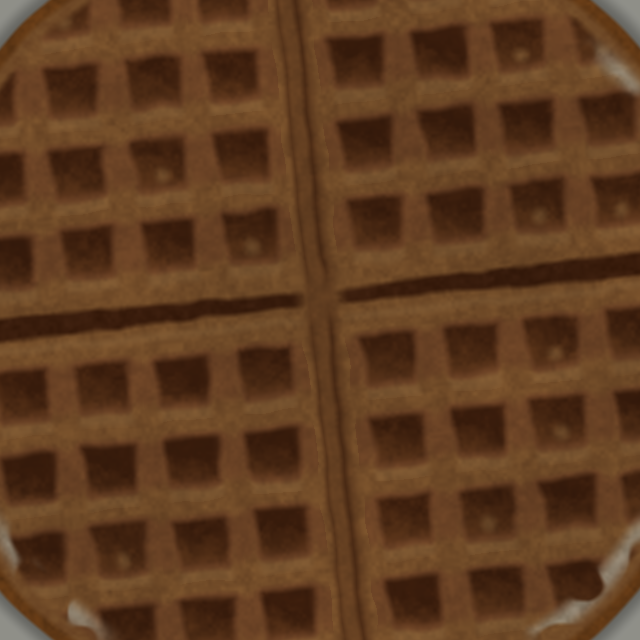
Give the GLSL for this pattern, as a three.js fragment shader.

```glsl
// Round baked waffle in four quarters: tilted grid of square pockets, cross grooves and cream at the rim.
varying vec2 vUv;

// Layout, in canvas widths
const vec2  CROSS = vec2(0.501, 0.536);
const float TILT = 0.105;
const vec2  FIRST_POCKET = vec2(0.098, 0.106);
const float PITCH = 0.1275;
const vec2  POCKET_HALF = vec2(0.045, 0.042);
const float POCKET_TAPER = 0.11;
const float POCKET_ROUND = 0.010;
const float SOFT = 0.006;
const vec2  DISC_CENTER = vec2(0.5, 0.503);
const float DISC_RADIUS = 0.655;
const float POCKET_LIMIT = 0.615;
const float WOBBLE = 0.007;

// Colours
const vec3 RIDGE = vec3(0.465, 0.318, 0.170);
const vec3 RIDGE_LIT = vec3(0.500, 0.360, 0.210);
const vec3 CRUST = vec3(0.400, 0.250, 0.130);
const vec3 WALL = vec3(0.395, 0.235, 0.135);
const vec3 FLOOR = vec3(0.315, 0.180, 0.085);
const vec3 SHADE = vec3(0.220, 0.108, 0.045);
const vec3 RIM = vec3(0.370, 0.215, 0.080);
const vec3 CREAM = vec3(0.570, 0.530, 0.460);
const vec3 PLATE = vec3(0.560, 0.560, 0.535);

float hash(vec2 p) {
  p = fract(p * vec2(0.1031, 0.1137));
  p += dot(p, p.yx + 33.33);
  return fract((p.x + p.y) * p.x * 17.3);
}

float noise(vec2 p) {
  vec2 i = floor(p), f = fract(p);
  f = f * f * (3.0 - 2.0 * f);
  i += 200.0;
  return mix(mix(hash(i), hash(i + vec2(1.0, 0.0)), f.x),
             mix(hash(i + vec2(0.0, 1.0)), hash(i + 1.0), f.x), f.y);
}

float boxDistance(vec2 p, vec2 halfSize, float radius) {
  vec2 d = abs(p) - halfSize + radius;
  return length(max(d, 0.0)) + min(max(d.x, d.y), 0.0) - radius;
}

// 1 inside a negative distance, 0 outside
float cover(float d, float soft) { return 1.0 - smoothstep(-soft, soft, d); }

float arc(float angle, float middle, float halfSpan) {
  return cover(abs(angle - middle) - halfSpan, 0.08);
}

vec3 pocketGrid(vec2 q, float grain) {
  // Cells are mirrored about the cross, but lit from the same side
  vec2 side = vec2(q.x < 0.0 ? -1.0 : 1.0, q.y < 0.0 ? -1.0 : 1.0);
  vec2 a = abs(q) - FIRST_POCKET;
  vec2 index = max(floor(a / PITCH + 0.5), 0.0);
  vec2 c = (a - index * PITCH) * side;
  vec2 id = (index + 1.0) * side + 20.0;
  float tone = hash(id * 3.7);
  c += 0.005 * (vec2(hash(id + 7.1), hash(id + 41.3)) - 0.5);

  // Ridge tops with reddish upright bars and bright lower slopes
  vec3 color = mix(CRUST, RIDGE, 0.62 + 0.55 * grain);
  float bar = smoothstep(0.040, 0.054, abs(c.x)) * cover(abs(c.y) - 0.036, 0.012);
  bar *= step(-0.065, a.x) * step(-0.065, a.y);
  color = mix(color, WALL, 0.65 * bar);
  float slope = cover(boxDistance(c + vec2(0.0, 0.052), vec2(0.041, 0.011), 0.008), 0.008);
  color = mix(color, RIDGE_LIT, 0.55 * slope);

  // Tapered pocket: soft sloping wall, then a floor shaded from above
  vec2 t = vec2(c.x / (1.0 + POCKET_TAPER * c.y / POCKET_HALF.y), c.y);
  float d = boxDistance(t, POCKET_HALF, POCKET_ROUND);
  color = mix(color, WALL, 0.75 * cover(d - 0.003, SOFT));
  float lit = smoothstep(0.030, -0.050, c.y + 0.35 * c.x) + 0.5 * (tone - 0.5) + 0.5 * grain;
  vec3 inside = mix(SHADE, FLOOR, clamp(lit, 0.0, 1.0));
  inside = mix(inside, WALL, 0.55 * smoothstep(-0.018, -0.042, c.y));
  inside = mix(inside, WALL, 0.4 * smoothstep(0.028, 0.046, c.x));
  float crumb = step(0.86, tone) * cover(length(c + vec2(0.0, 0.018)) - 0.010, 0.010);
  inside = mix(inside, RIDGE_LIT, 0.6 * crumb);
  return mix(color, inside, cover(d + 0.005, SOFT * 1.2));
}

vec3 addGrooves(vec3 color, vec2 q, float grain) {
  // Deep level groove, narrowing toward the cross
  float reach = smoothstep(0.012, 0.050, abs(q.x));
  float halfDepth = 0.010 + 0.018 * min(abs(q.x), 0.5);
  color = mix(color, RIDGE_LIT, 0.5 * reach * cover(abs(q.y + 0.034) - 0.006, 0.007));
  color = mix(color, SHADE + 0.03 * grain, reach * cover(abs(q.y) - halfDepth, SOFT));
  // Shallow upright groove with a double line
  color = mix(color, CRUST * 0.94, 0.85 * cover(abs(q.x) - 0.024, 0.007));
  float lines = max(cover(abs(q.x - 0.010) - 0.004, 0.006), 0.7 * cover(abs(q.x + 0.018) - 0.002, 0.006));
  return mix(color, SHADE, 0.62 * lines * smoothstep(0.0, 0.06, abs(q.y)));
}

void main() {
  vec2 p = vUv - CROSS;
  vec2 q = vec2(p.x * cos(TILT) + p.y * sin(TILT), p.y * cos(TILT) - p.x * sin(TILT));
  q += WOBBLE * (vec2(noise(q * 28.0), noise(q * 28.0 + 57.0)) - 0.5);
  float grain = 0.6 * noise(q * 75.0) + 0.4 * noise(q * 160.0 + 9.0) - 0.5;

  vec2 fromCenter = vUv - DISC_CENTER;
  float r = length(fromCenter) + 0.008 * (noise(vUv * 14.0) - 0.5);
  float angle = atan(fromCenter.y, fromCenter.x);

  vec3 waffle = addGrooves(pocketGrid(q, grain), q, grain);
  waffle *= 1.0 + 0.14 * grain + 0.10 * (noise(vUv * 5.0 + 3.0) - 0.5);

  // Plain browned border, then patchy cream
  waffle = mix(waffle, mix(CRUST, RIDGE, 0.5 + grain), smoothstep(-0.008, 0.008, r - POCKET_LIMIT));
  waffle = mix(waffle, RIM * (1.0 + 0.3 * grain), smoothstep(0.628, 0.642, r));
  float patches = arc(angle, -2.38, 0.20) + arc(angle, -0.80, 0.27) + arc(angle, 0.62, 0.13);
  float band = cover(abs(r - 0.603) - 0.014, 0.014);
  float cream = band * patches * smoothstep(0.40, 0.60, noise(vUv * 24.0 + 5.0));
  waffle = mix(waffle, CREAM + 0.12 * grain, 0.9 * cream);

  // Plate with a contact shadow
  vec3 plate = PLATE * mix(0.72, 1.0, smoothstep(0.0, 0.030, r - DISC_RADIUS));
  gl_FragColor = vec4(mix(plate, waffle, cover(r - DISC_RADIUS, 0.004)), 1.0);
}
```
